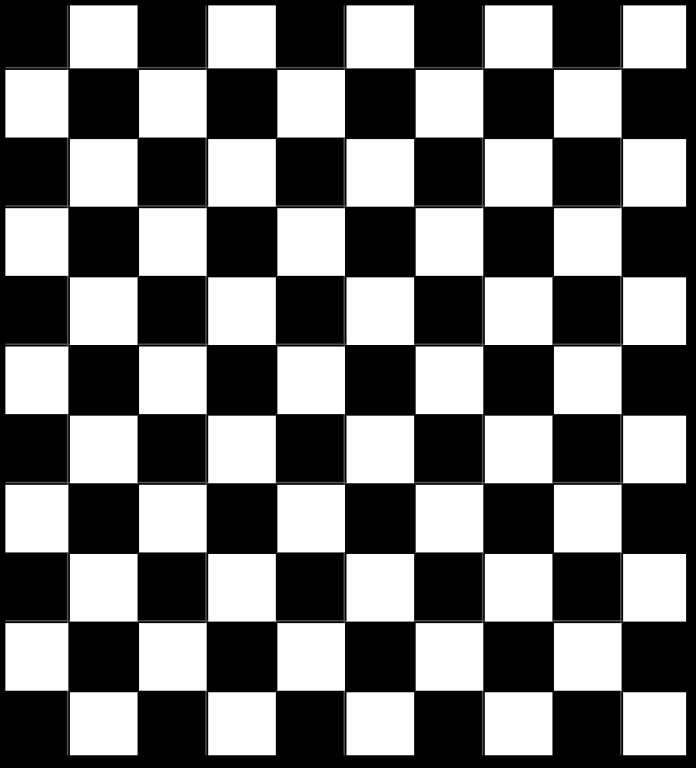
Reproduce this pattern procedurally as a Shadertoy shader.

```glsl
// Black and white checkerboard of 10 by 11 cells inside a black frame.
// Cells come from the parity of the cell index; thin black gaps part them,
// and every odd grid line carries a grey hairline just before its gap.

#define CELL 0.09004                // cell side, in canvas heights
#define GRID vec2(10.0, 11.0)       // cells across and down
#define FRAME 0.078                 // frame inset, in cells
#define GAP_HALF 0.011              // half width of a black gap, in cells
#define HAIR_HALF 0.010             // half width of a hairline, in cells
#define HAIR_OFFSET 0.022           // hairline distance before its grid line
#define HAIR_GREY 0.33

// Smoothed coverage of a shape with signed distance d (negative inside).
float coverage(float d, float pixel) {
    return clamp(0.5 - d / pixel, 0.0, 1.0);
}

// Smoothed stripe around zero.
float stripe(float d, float halfWidth, float pixel) {
    return coverage(abs(d) - halfWidth, pixel) * min(1.0, 2.0 * halfWidth / pixel);
}

// Signed distance to an axis-aligned box.
float boxDistance(vec2 p, vec2 halfSize) {
    vec2 q = abs(p) - halfSize;
    return length(max(q, 0.0)) + min(max(q.x, q.y), 0.0);
}

void mainImage(out vec4 fragColor, in vec2 fragCoord) {
    // Cell coordinates, counted from the top left
    float pixel = 1.0 / (iResolution.y * CELL);
    vec2 p = vec2(fragCoord.x, iResolution.y - fragCoord.y) * pixel;

    // Alternating cells
    vec2 cell = floor(p);
    float white = mod(cell.x + cell.y, 2.0);

    // Black gaps and the hairlines of the odd grid lines
    vec2 line = floor(p + 0.5);
    vec2 d = p - line;
    vec2 odd = mod(line, 2.0);
    float gap = max(stripe(d.x, GAP_HALF, pixel), stripe(d.y, GAP_HALF, pixel));
    float hair = max(odd.x * stripe(d.x + HAIR_OFFSET, HAIR_HALF, pixel),
                     odd.y * stripe(d.y + HAIR_OFFSET, HAIR_HALF, pixel));
    float shade = max(white * (1.0 - gap), HAIR_GREY * hair);

    // Black frame
    float board = boxDistance(p - 0.5 * GRID, 0.5 * GRID - FRAME);
    shade *= coverage(board, pixel);

    fragColor = vec4(vec3(shade), 1.0);
}
```
